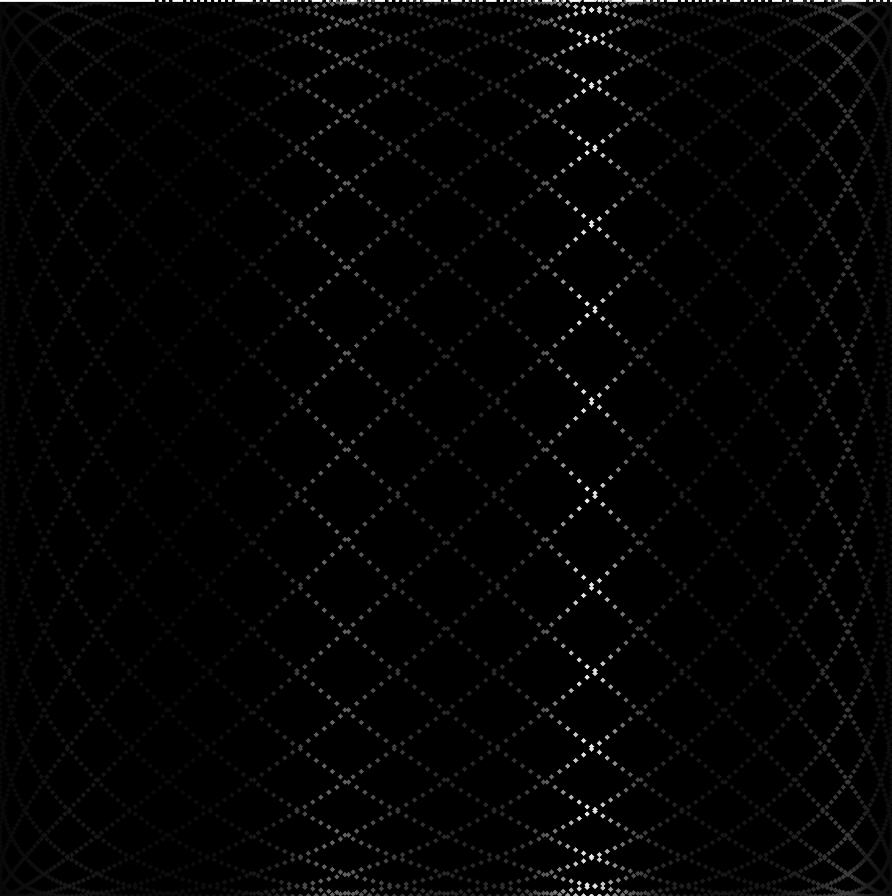
Give the GLSL for this pattern, as a Shadertoy shader.

```glsl
// Dotted 15:14 Lissajous lattice lit by soft vertical bands, with a thin broken rim on top.

const float PI = 3.14159265;
const float TAU = 6.2831853;
const vec2 FREQ = vec2(15.0, 14.0);   // oscillations across and down
const float DOT_COUNT = 5040.0;
const float DOT_PHASE = 0.22;         // shift of the dots, in dot spacings
const float DOT_RADIUS = 0.0030;
const float RIM_HEIGHT = 0.002;

float hash11(float n) {
    n = fract(n * 0.1031);
    n *= n + 33.33;
    return fract(n * (n + n));
}

// Lorentzian band with its own falloff on each side
float band(float x, float center, float leftWidth, float rightWidth) {
    float d = (x - center) / (x < center ? leftWidth : rightWidth);
    return 1.0 / (1.0 + d * d);
}

float bandLight(float x) {
    float light = 0.88 * band(x, 0.661, 0.036, 0.034);
    light += 0.37 * band(x, 0.368, 0.042, 0.085);
    light += 0.21 * band(x, 0.948, 0.050, 0.022);
    light += 0.08 * band(x, 0.085, 0.055, 0.055);
    return min(light, 1.0);
}

// Curve position for parameter t, in 0..1
vec2 curvePoint(float t) {
    return 0.5 + 0.5 * sin(FREQ * t);
}

float diamond(vec2 offset, float radius, float blur) {
    float d = abs(offset.x) + abs(offset.y) - radius;
    return 1.0 - smoothstep(-blur, blur, d);
}

// Parameter of the strand nearest to a pair of unfolded angles
float nearestParameter(vec2 angle) {
    float winding = round((FREQ.y * angle.x - FREQ.x * angle.y) / TAU);
    vec2 t = (angle + TAU * winding) / FREQ;
    return 0.5 * (t.x + t.y);
}

// Brightest dot near uv along one strand
float strandDots(vec2 uv, vec2 angle, vec2 aspect, float blur) {
    float stepSize = TAU / DOT_COUNT;
    float index = round(nearestParameter(angle) / stepSize - DOT_PHASE);
    float light = 0.0;
    for (int i = -2; i <= 2; i++) {
        vec2 p = curvePoint((index + float(i) + DOT_PHASE) * stepSize);
        float shape = diamond((uv - p) * aspect, DOT_RADIUS, blur);
        light = max(light, shape * bandLight(p.x));
    }
    return light;
}

// White rim with irregular gaps away from the left end
float topRim(vec2 uv, float blur) {
    float cell = uv.x * 128.0;
    float gap = step(0.17, uv.x) * step(hash11(floor(cell)), 0.75);
    gap *= 1.0 - smoothstep(0.2, 0.3, abs(fract(cell) - 0.5));
    float edge = 1.0 - RIM_HEIGHT;
    return smoothstep(edge - 0.5 * blur, edge + 0.5 * blur, uv.y) * (1.0 - gap);
}

void mainImage(out vec4 fragColor, in vec2 fragCoord) {
    vec2 uv = fragCoord / iResolution.xy;
    vec2 aspect = vec2(iResolution.x / iResolution.y, 1.0);
    float pixel = 1.0 / iResolution.y;

    // Each axis folds two strand directions onto the same place
    vec2 angle = asin(clamp(2.0 * uv - 1.0, -1.0, 1.0));
    float light = 0.0;
    for (int k = 0; k < 4; k++) {
        vec2 fold = vec2(float(k & 1), float(k >> 1));
        vec2 unfolded = mix(angle, PI - angle, fold);
        light = max(light, strandDots(uv, unfolded, aspect, 0.7 * pixel));
    }

    light = max(light, topRim(uv, pixel));
    fragColor = vec4(vec3(light), 1.0);
}
```
